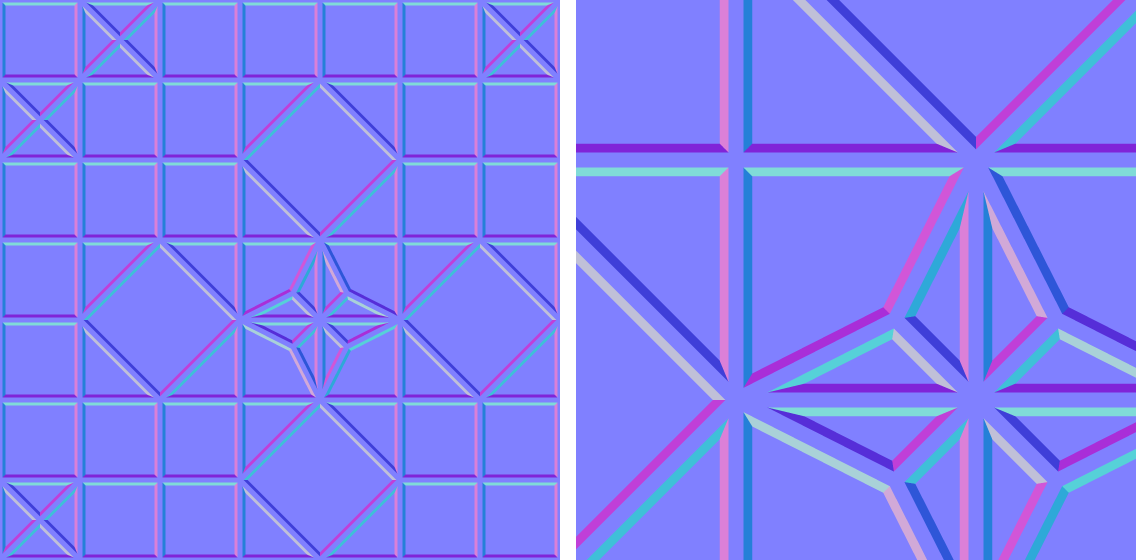
Left, the full canvas; right, a detail of the centre.
A WebGL 2 fragment shader for this texture map:

```glsl
#version 300 es
precision highp float;

uniform vec2 u_resolution;
out vec4 fragColor;

// Joint record: xy points from the tile towards the joint, z is the distance.
vec3 joint(float signedDist, vec2 normal) {
    return vec3(signedDist > 0.0 ? -normal : normal, abs(signedDist));
}

vec3 nearer(vec3 a, vec3 b) {
    return a.z < b.z ? a : b;
}

// Nearest joint in the folded layout, where 0 <= w.x <= w.y.
vec3 nearestJoint(vec2 w) {
    // Square grid
    vec2 g = w - round(w);
    vec3 best = nearer(joint(g.x, vec2(1.0, 0.0)), joint(g.y, vec2(0.0, 1.0)));

    // Large diamond tile, which replaces the grid inside it
    vec2 d = w - vec2(0.0, 2.0);
    if (max(d.x, abs(d.y)) < 1.0) {
        vec2 normal = vec2(1.0, d.y < 0.0 ? -1.0 : 1.0) * 0.70711;
        float rim = dot(d, normal) - 0.70711;
        vec3 side = joint(rim, normal);
        best = rim < 0.0 ? side : nearer(best, side);
    }

    // Four-pointed star, split along its inner diagonals
    if (w.y < 1.0) {
        vec2 normal = normalize(vec2(0.664, 0.336));
        float rim = dot(w - vec2(0.0, 1.0), normal);
        best = nearer(best, joint(rim, normal));
        if (rim < 0.0) {
            best = nearer(best, joint((w.x - w.y) * 0.70711, vec2(0.70711, -0.70711)));
        }
    }

    // Square cut into four triangles
    if (floor(w) == vec2(2.0, 3.0)) {
        vec2 c = fract(w) - 0.5;
        best = nearer(best, joint((c.x - c.y) * 0.70711, vec2(0.70711, -0.70711)));
        best = nearer(best, joint((c.x + c.y) * 0.70711, vec2(0.70711)));
    }
    return best;
}

vec3 tileNormal(vec2 p) {
    // Fold the plane eightfold about the star centre
    vec2 q = p - vec2(4.0, 3.0);
    vec2 mirror = mix(vec2(1.0), vec2(-1.0), lessThan(q, vec2(0.0)));
    vec2 w = abs(q);
    bool swapped = w.x > w.y;
    vec3 j = nearestJoint(swapped ? w.yx : w);
    vec2 slope = (swapped ? j.yx : j.xy) * mirror;

    // Flat joint, sloped bevel, flat tile face
    bool onBevel = j.z > 0.031 && j.z < 0.068;
    return onBevel ? vec3(slope * 0.72, 0.694) : vec3(0.0, 0.0, 1.0);
}

void main() {
    // Average a 4 by 4 grid of samples to smooth bevel edges and mitres
    vec3 color = vec3(0.0);
    for (int y = 0; y < 4; y++) {
        for (int x = 0; x < 4; x++) {
            vec2 offset = (vec2(x, y) + 0.5) / 4.0 - 0.5;
            vec2 p = (gl_FragCoord.xy + offset) / u_resolution * 7.0;
            color += 0.5 + 0.5 * tileNormal(p);
        }
    }
    fragColor = vec4(color / 16.0, 1.0);
}
```
